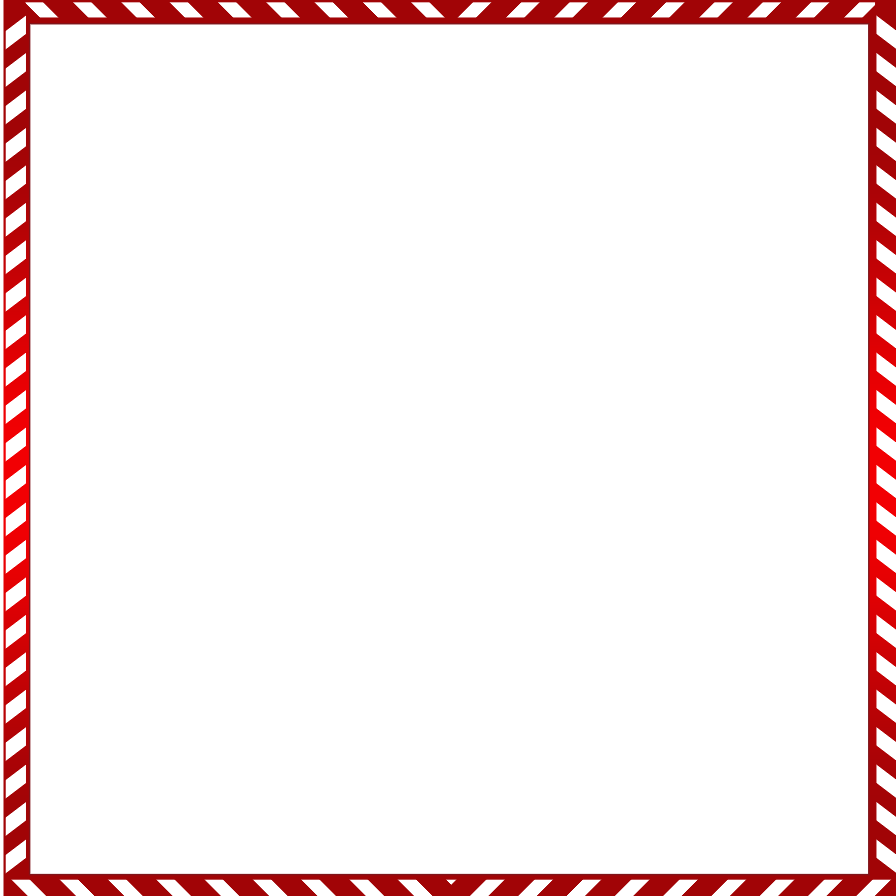
Give the GLSL for this background, as a WebGL 2 fragment shader.

```glsl
#version 300 es
precision highp float;

#define CENTER_X 0.5036
#define TOP_PERIOD 0.0539
#define SIDE_PERIOD 0.0418
#define STRIPE_WIDTH 0.0205
#define SIDE_SLANT 0.76
#define BRIGHT_Y 0.53
#define DARK_RED vec3(0.63, 0.015, 0.025)
#define BRIGHT_RED vec3(0.95, 0.0, 0.01)
#define RIM_COLOR vec3(0.50, 0.08, 0.10)
#define RIM_WIDTH 0.0016

uniform vec2 u_resolution;
out vec4 fragColor;

float pixel;

// Antialiased coverage of a positive inside distance
float cover(float inside) {
    return clamp(inside / pixel + 0.5, 0.0, 1.0);
}

// Inside distance of an axis-aligned box
float boxInside(vec2 p, vec2 low, vec2 high) {
    vec2 d = min(p - low, high - p);
    return min(d.x, d.y);
}

// Repeating white bars centered on a given coordinate
float bars(float s, float center, float period) {
    float offset = abs(mod(s - center + 0.5 * period, period) - 0.5 * period);
    return cover(0.5 * STRIPE_WIDTH - offset);
}

void main() {
    // Canvas units, with y measured downward from the top
    vec2 p = gl_FragCoord.xy / u_resolution;
    p.y = 1.0 - p.y;
    pixel = 1.0 / min(u_resolution.x, u_resolution.y);
    float mirrorX = abs(p.x - CENTER_X);

    // Red frame, brightest around its middle height
    float glow = 1.0 - smoothstep(0.02, 0.40, abs(p.y - BRIGHT_Y));
    vec3 color = mix(DARK_RED, BRIGHT_RED, glow);

    // Horizontal rails, slanting toward the center line
    float top = bars(mirrorX + p.y - 0.0026, 0.0345, TOP_PERIOD);
    top *= cover(boxInside(p, vec2(0.0286, 0.0026), vec2(0.9766, 0.0195)));
    float bottom = bars(mirrorX + p.y - 0.9818, -0.0046, TOP_PERIOD);
    bottom *= cover(boxInside(p, vec2(0.0065, 0.9818), vec2(1.1)));

    // Vertical rails, mirrored left and right
    float side = bars(p.y - SIDE_SLANT * (mirrorX - 0.4746), 0.153, SIDE_PERIOD);
    side *= cover(boxInside(vec2(mirrorX, p.y), vec2(0.4746, 0.0169), vec2(0.4972, 0.9753)));
    color = mix(color, vec3(1.0), max(side, max(top, bottom)));

    // Open center with a thin dark rim, and the margin at the left
    float opening = boxInside(p, vec2(0.0339, 0.0273), vec2(0.9688, 0.9753));
    color = mix(color, RIM_COLOR, cover(opening + RIM_WIDTH));
    color = mix(color, vec3(1.0), cover(opening));
    color = mix(color, vec3(1.0), cover(0.0039 - p.x));

    fragColor = vec4(color, 1.0);
}
```
